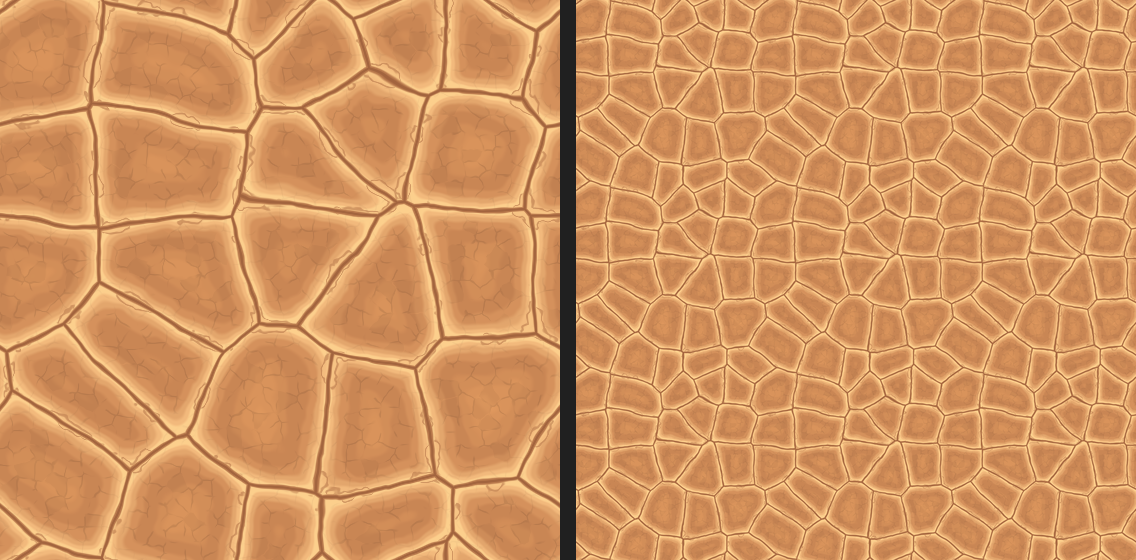
Left: one tile. Right: repeated 3 by 3.
Reproduce this texture procedurally as a Shadertoy shader.

```glsl
#define PLATES 5.0
#define CRACKS 34.0
#define JITTER 0.88
#define GROOVE_WIDTH 0.0034
#define BAND_SOFTNESS 0.0022
#define BEND 0.009
#define CRACK_DEPTH 0.085
#define CHIP_DEPTH 0.035
#define TAU 6.2831853

const vec3 GROOVE_DARK = vec3(0.62, 0.38, 0.235);
const vec3 GROOVE_SIDE = vec3(0.72, 0.47, 0.295);

vec2 hash2(vec2 p) {
    vec3 q = fract(p.xyx * vec3(0.1031, 0.1030, 0.0973));
    q += dot(q, q.yzx + 33.33);
    return fract((q.xx + q.yz) * q.zy);
}

// Layered sines with whole wave counts, so they wrap; roughly -1 to 1
float waves(vec2 p, float frequency, float phase) {
    float sum = 0.0;
    for (int i = 0; i < 5; i++) {
        float a = 2.4 * float(i) + phase;
        vec2 k = floor(frequency * (0.7 + 0.16 * float(i)) * vec2(cos(a), sin(a)) + 0.5);
        sum += sin(TAU * dot(k, p) + 1.9 * a + 0.8 * sum);
    }
    return sum / 3.0;
}

vec2 seed(vec2 cell, float repeats) {
    return 0.5 + JITTER * (hash2(mod(cell, repeats) + repeats * 3.0) - 0.5);
}

// Wrapping cells: x = border distance, y = rounded border distance, zw = random id
vec4 cells(vec2 p, float repeats) {
    p *= repeats;
    vec2 base = floor(p), nearCell = base, nearOffset = vec2(0.0);
    float best = 1e3;
    for (int y = -1; y <= 1; y++)
    for (int x = -1; x <= 1; x++) {
        vec2 c = base + vec2(x, y);
        vec2 o = c + seed(c, repeats) - p;
        float d = dot(o, o);
        if (d < best) { best = d; nearCell = c; nearOffset = o; }
    }
    float border = 1e3, sum = 0.0;
    for (int y = -2; y <= 2; y++)
    for (int x = -2; x <= 2; x++) {
        if (x == 0 && y == 0) continue;
        vec2 c = nearCell + vec2(x, y);
        vec2 o = c + seed(c, repeats) - p;
        float d = dot(0.5 * (o + nearOffset), normalize(o - nearOffset));
        border = min(border, d);
        sum += exp(-22.0 * d);
    }
    float rounded = -log(sum) / 22.0;
    return vec4(vec2(border, rounded) / repeats, hash2(mod(nearCell, repeats) + 71.0));
}

// Stepped colours from the bright rim to the plate centre
vec3 plateColor(float d, float wobble) {
    vec3 tones[8] = vec3[8](
        vec3(0.99, 0.81, 0.55), vec3(0.95, 0.725, 0.485),
        vec3(0.89, 0.65, 0.425), vec3(0.835, 0.57, 0.36),
        vec3(0.79, 0.525, 0.33), vec3(0.825, 0.555, 0.345),
        vec3(0.85, 0.575, 0.355), vec3(0.88, 0.60, 0.37));
    float starts[7] = float[7](0.008, 0.0145, 0.023, 0.037, 0.061, 0.079, 0.099);
    vec3 color = tones[0];
    for (int i = 0; i < 7; i++) {
        float s = starts[i] + wobble * (0.0012 + 0.07 * starts[i]);
        float soft = BAND_SOFTNESS * (1.0 + 0.25 * float(i));
        color = mix(color, tones[i + 1], smoothstep(s - soft, s + soft, d));
    }
    return color;
}

void mainImage(out vec4 fragColor, in vec2 fragCoord) {
    vec2 p = fragCoord / iResolution.xy;
    float aa = 1.0 / iResolution.y;

    // Gently bent plate borders
    vec2 bend = BEND * vec2(waves(p, 3.0, 0.4), waves(p, 3.0, 2.1));
    bend += 0.0011 * vec2(waves(p, 17.0, 1.0), waves(p, 17.0, 3.3));
    vec4 plate = cells(p + bend, PLATES);
    float edge = plate.x;
    float inner = plate.y + 0.004 * (plate.z - 0.5);
    vec3 color = plateColor(inner, waves(p, 13.0, 0.7));

    // Small facets, some darker, parted by broken hairline cracks
    vec2 ripple = 0.0022 * vec2(waves(p, 29.0, 0.2), waves(p, 29.0, 1.7));
    vec4 facet = cells(p + ripple, CRACKS);
    float inside = smoothstep(0.016, 0.034, inner);
    float chip = step(0.84, facet.z) * smoothstep(0.0, 0.002, facet.x);
    color *= 1.0 - CHIP_DEPTH * chip * inside;
    float crack = 1.0 - smoothstep(0.0003, 0.0006 + aa, facet.x);
    crack *= smoothstep(-0.5, 0.4, waves(p, 21.0, 2.6));
    color *= 1.0 - CRACK_DEPTH * crack * mix(0.35, 1.0, inside);

    // Ragged lips peeling away from the grooves
    float lip = 0.002 + 0.012 * waves(p, 9.0, 4.0) + 0.003 * waves(p, 37.0, 0.9);
    lip = min(lip, 0.016);
    float peel = smoothstep(0.004, 0.007, lip);
    float flake = peel * (1.0 - smoothstep(lip - 0.001, lip + 0.001, edge));
    color = mix(color, vec3(0.96, 0.745, 0.50), 0.65 * flake);
    float lipLine = 1.0 - smoothstep(0.0005, 0.0012 + aa, abs(edge - lip));
    color = mix(color, GROOVE_SIDE, 0.6 * peel * lipLine);

    // Grooves with a dark core and soft sides
    float halfWidth = GROOVE_WIDTH * (1.0 + 0.22 * waves(p, 11.0, 1.4));
    float side = 1.0 - smoothstep(halfWidth - 0.001, halfWidth + 0.0022, edge);
    float core = 1.0 - smoothstep(0.0008, 0.0028, edge);
    color = mix(color, GROOVE_SIDE, side);
    color = mix(color, GROOVE_DARK, 0.85 * core);

    fragColor = vec4(color, 1.0);
}
```
